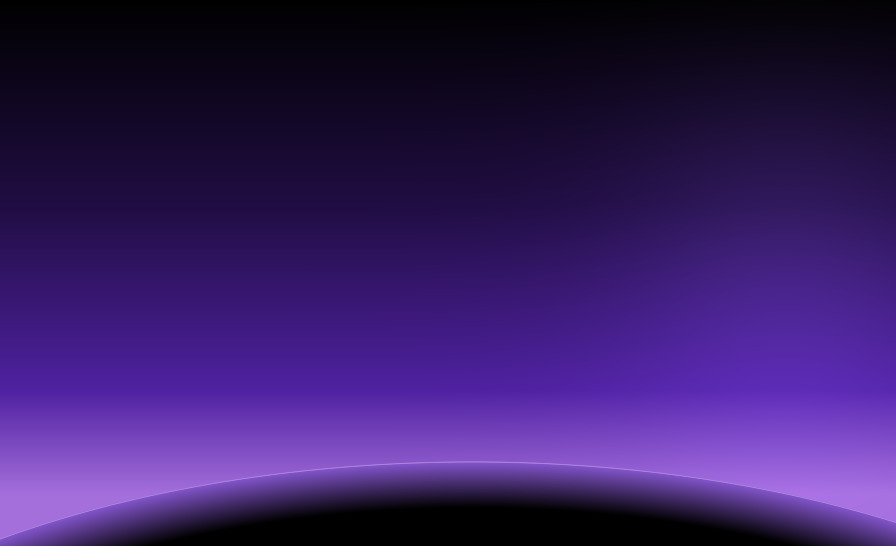
This background is drawn by a Shadertoy shader. Its source:

```glsl
#define PLANET_CENTER vec2(0.045, -0.579)
#define PLANET_RADII vec2(1.468, 0.734)
#define PLANET_CORE 0.885
#define RIM_WIDTH 0.0021
#define GLOW_CENTER vec2(0.62, 0.49)
#define GLOW_RADII vec2(0.31, 0.37)
#define GLOW_COLOR vec3(0.075, 0.055, 0.12)

const vec3 NIGHT = vec3(0.125, 0.050, 0.260);
const vec3 VIOLET = vec3(0.310, 0.130, 0.630);
const vec3 LILAC = vec3(0.643, 0.431, 0.859);
const vec3 ATMOSPHERE = vec3(0.520, 0.335, 0.810);
const vec3 RIM = vec3(0.706, 0.549, 0.871);

float ramp(float a, float b, float x) {
    return clamp((x - a) / (b - a), 0.0, 1.0);
}

// Vertical sky gradient, depth runs from 0 at the top to 1 at the bottom
vec3 skyColor(float depth) {
    vec3 color = NIGHT * ramp(0.0, 0.376, depth);
    color = mix(color, VIOLET, ramp(0.376, 0.715, depth));
    return mix(color, LILAC, ramp(0.715, 0.905, depth));
}

void mainImage(out vec4 fragColor, in vec2 fragCoord) {
    // Height units, horizontally centered
    vec2 p = vec2(fragCoord.x - 0.5 * iResolution.x, fragCoord.y) / iResolution.y;
    float pixel = 1.0 / iResolution.y;

    // Sky with a soft haze on the right
    vec3 color = skyColor(1.0 - p.y);
    vec2 g = (p - GLOW_CENTER) / GLOW_RADII;
    color += GLOW_COLOR * exp(-dot(g, g));

    // Elliptical planet: dark core fading out to a lit atmosphere
    vec2 q = (p - PLANET_CENTER) / PLANET_RADII;
    float radius = length(q);
    float dist = (radius - 1.0) * radius / max(length(q / PLANET_RADII), 1e-4);
    vec3 planet = ATMOSPHERE * ramp(PLANET_CORE, 1.0, radius);
    color = mix(color, planet, smoothstep(0.5 * pixel, -0.5 * pixel, dist));

    // Thin bright rim
    float edge = abs(dist + 0.5 * RIM_WIDTH) - 0.5 * RIM_WIDTH;
    color = mix(color, RIM, 0.8 * smoothstep(0.5 * pixel, -0.5 * pixel, edge));

    fragColor = vec4(color, 1.0);
}
```
